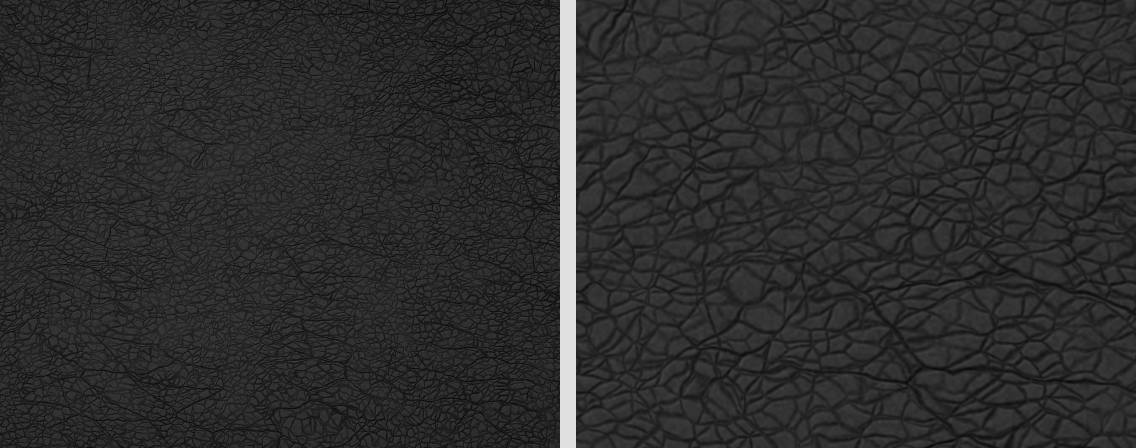
Left, the full canvas; right, a detail of the centre.
Reproduce this texture procedurally as a Shadertoy shader.

```glsl
const vec3 LEATHER_TINT = vec3(1.0, 1.0, 1.0);
const float CENTRE_TONE = 0.205;
const float RIM_TONE = 0.178;
const float CREASE_DARKNESS = 0.105;
const float RELIEF_GAIN = 0.045;

vec2 hash22(vec2 p) {
    vec3 q = fract(p.xyx * vec3(0.1031, 0.1030, 0.0973));
    q += dot(q, q.yzx + 33.33);
    return fract((q.xx + q.yz) * q.zy);
}

float valueNoise(vec2 p) {
    vec2 cell = floor(p);
    vec2 f = fract(p);
    f = f * f * (3.0 - 2.0 * f);
    float low = mix(hash22(cell).x, hash22(cell + vec2(1, 0)).x, f.x);
    float high = mix(hash22(cell + vec2(0, 1)).x, hash22(cell + vec2(1, 1)).x, f.x);
    return mix(low, high, f.y);
}

vec2 noiseOffset(vec2 p) {
    return vec2(valueNoise(p), valueNoise(p + 57.3)) - 0.5;
}

mat2 rotation(float angle) {
    float c = cos(angle), s = sin(angle);
    return mat2(c, s, -s, c);
}

// Distance to the nearest Voronoi border, undoing the cell stretch
float cellBorder(vec2 p, vec2 cells) {
    vec2 base = floor(p);
    vec2 f = fract(p);
    vec2 nearestCell = vec2(0), nearest = vec2(0);
    float best = 8.0;
    for (int y = -1; y <= 1; y++)
    for (int x = -1; x <= 1; x++) {
        vec2 cell = vec2(x, y);
        vec2 r = cell + hash22(base + cell) - f;
        float d = dot(r, r);
        if (d < best) {
            best = d;
            nearest = r;
            nearestCell = cell;
        }
    }
    float border = 8.0;
    for (int y = -2; y <= 2; y++)
    for (int x = -2; x <= 2; x++) {
        vec2 cell = nearestCell + vec2(x, y);
        vec2 r = cell + hash22(base + cell) - f;
        vec2 gap = r - nearest;
        if (dot(gap, gap) > 0.0001)
            border = min(border, dot(0.5 * (r + nearest), gap) / length(gap * cells));
    }
    return border;
}

// Network of grooves; width is in canvas heights
float creases(vec2 p, float angle, vec2 cells, float width) {
    float border = cellBorder(rotation(angle) * p * cells + cells.yx, cells);
    return 1.0 - smoothstep(0.0, width + 0.3 / iResolution.y, border);
}

// Depth of all grooves, from pebbled grain to long wrinkles
float grooveDepth(vec2 p, float wear) {
    vec2 q = p + 0.05 * noiseOffset(p * 5.0) + 0.012 * noiseOffset(p * 27.0);
    q += 0.005 * noiseOffset(p * 90.0);
    float fine = creases(q, 0.2, vec2(50, 70), 0.0028);
    float medium = creases(q, -0.4, vec2(22, 42), 0.0029);
    float wrinkle = creases(q, 0.25, vec2(7, 17), 0.0030);
    fine *= mix(0.4, 1.0, valueNoise(p * 33.0)) * wear;
    medium *= mix(0.3, 1.0, valueNoise(p * 15.0 + 13.0));
    wrinkle *= smoothstep(0.2, 0.7, valueNoise(p * 7.0 + 41.0));
    return max(fine, max(medium * 0.95, wrinkle)) + 0.1 * fine * medium;
}

// Broad light and shade over the hide
float hideTone(vec2 uv, vec2 p) {
    float rim = smoothstep(0.15, 0.75, length(uv - vec2(0.40, 0.46)));
    float clouds = valueNoise(p * 2.3 + 5.0) * 0.65 + valueNoise(p * 6.0) * 0.35;
    return mix(CENTRE_TONE, RIM_TONE, rim) + 0.02 * (clouds - 0.5);
}

void mainImage(out vec4 fragColor, in vec2 fragCoord) {
    vec2 uv = fragCoord / iResolution.xy;
    vec2 p = fragCoord / iResolution.y;

    // Grooves and the edges that catch light
    float wear = mix(0.85, 1.0, smoothstep(0.1, 0.6, distance(uv, vec2(0.4, 0.5))));
    vec2 towardLight = vec2(-0.0012, 0.0018);
    float depth = grooveDepth(p, wear);
    float relief = grooveDepth(p + towardLight, wear) - depth;

    // Fine matte grain
    float grain = valueNoise(p * 400.0) * 0.65 + valueNoise(p * 210.0 + 9.0) * 0.35 - 0.5;

    float tone = hideTone(uv, p);
    tone -= CREASE_DARKNESS * depth;
    tone += RELIEF_GAIN * relief + 0.06 * grain;
    fragColor = vec4(LEATHER_TINT * clamp(tone, 0.04, 0.3), 1.0);
}
```
